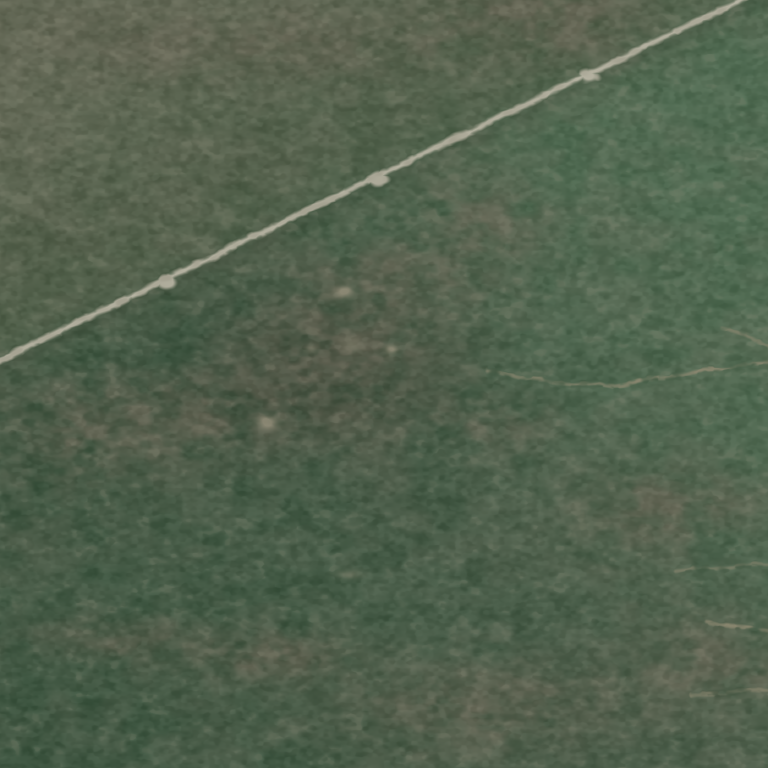
This texture is drawn by a WebGL 1 fragment shader. Its source:

```glsl
precision highp float;
uniform vec2 u_resolution;

vec2 hash2(vec2 p) {
  vec3 q = fract(p.xyx * vec3(0.1031, 0.103, 0.0973));
  q += dot(q, q.yzx + 33.33);
  return fract((q.xx + q.yz) * q.zy);
}

// Cellular noise: random cell values blended by distance to each seed.
float cells(vec2 p) {
  vec2 id = floor(p), f = fract(p);
  float sum = 0.0, weight = 0.0;
  for (int j = -1; j <= 1; j++) {
    for (int i = -1; i <= 1; i++) {
      vec2 o = vec2(float(i), float(j));
      vec2 h = hash2(id + o + 17.0);
      vec2 d = o + 0.15 + 0.7 * h - f;
      float w = exp(-5.0 * dot(d, d));
      sum += w * fract(h.x * 7.3 + h.y * 11.7);
      weight += w;
    }
  }
  return sum / weight;
}

float patchAt(vec2 p, vec2 center, vec2 radius) {
  vec2 d = (p - center) / radius;
  return exp(-dot(d, d));
}

float segmentDist(vec2 p, vec2 a, vec2 b) {
  vec2 ab = b - a;
  return length(p - a - ab * clamp(dot(p - a, ab) / dot(ab, ab), 0.0, 1.0));
}

float crack(vec2 p, vec2 a, vec2 b) {
  return 1.0 - smoothstep(0.0003, 0.0042, segmentDist(p, a, b));
}

void main() {
  vec2 p = gl_FragCoord.xy / u_resolution;
  float px = 1.0 / u_resolution.y;

  float broad = cells(p * vec2(9.0, 12.0)) - 0.5;
  float clump = cells(p * vec2(30.0, 42.0) + 5.0) - 0.5;
  float tuft = cells(p * vec2(72.0, 110.0) + 31.0) - 0.5;
  float blade = cells(p * vec2(140.0, 200.0) + 73.0) - 0.5;

  // Grass tone on each side of the painted stripe
  float above = p.y - 0.531 - 0.4865 * p.x;
  vec3 lower = mix(vec3(0.258, 0.35, 0.268), vec3(0.298, 0.372, 0.295), smoothstep(0.1, 0.9, p.x));
  lower = mix(lower, vec3(0.32, 0.425, 0.328), smoothstep(0.8, 1.7, p.x + p.y));
  vec3 upper = mix(vec3(0.325, 0.383, 0.298), vec3(0.395, 0.417, 0.343), smoothstep(0.02, 0.4, above));
  vec3 color = mix(lower, upper, smoothstep(-0.08, 0.05, above) * (1.0 - 0.25 * p.x));

  // Worn, earthy areas
  float worn = 0.75 * patchAt(p, vec2(0.69, 0.98), vec2(0.13, 0.06));
  worn += 0.5 * patchAt(p, vec2(0.32, 0.94), vec2(0.22, 0.05));
  worn += 0.55 * patchAt(p, vec2(0.62, 0.71), vec2(0.10, 0.08));
  worn += 0.65 * patchAt(p, vec2(0.46, 0.57), vec2(0.13, 0.11));
  worn += 0.55 * patchAt(p, vec2(0.28, 0.47), vec2(0.15, 0.06));
  worn += 0.5 * patchAt(p, vec2(0.10, 0.43), vec2(0.13, 0.08));
  worn += 0.6 * patchAt(p, vec2(0.86, 0.34), vec2(0.11, 0.05));
  worn += 0.45 * patchAt(p, vec2(0.64, 0.45), vec2(0.09, 0.05));
  worn += 0.6 * patchAt(p, vec2(0.36, 0.145), vec2(0.10, 0.03));
  worn += 0.5 * patchAt(p, vec2(0.16, 0.17), vec2(0.11, 0.03));
  worn += 0.55 * patchAt(p, vec2(0.62, 0.08), vec2(0.16, 0.06));
  worn += 0.5 * patchAt(p, vec2(0.93, 0.14), vec2(0.12, 0.06));
  worn *= 0.85 + 0.6 * clump + 0.6 * tuft;
  worn += 0.08 + 0.22 * broad + 0.25 * clump;
  color = mix(color, vec3(0.395, 0.388, 0.325), clamp(worn, 0.0, 0.8));
  color *= 1.0 - 0.08 * patchAt(p, vec2(0.42, 0.51), vec2(0.18, 0.1));

  // Blade grain, with sparse dry flecks at its peaks
  color += 0.03 * clump + 0.066 * tuft * vec3(1.0, 0.9, 0.9) + 0.055 * blade;
  float fleck = smoothstep(0.28, 0.52, tuft + 0.25 * blade);
  color = mix(color, vec3(0.46, 0.47, 0.39), 0.22 * fleck);

  // Pale tufts
  float pale = 1.3 * patchAt(p, vec2(0.349, 0.450), vec2(0.012, 0.008));
  pale += 1.2 * patchAt(p, vec2(0.509, 0.544), vec2(0.008, 0.006));
  pale += patchAt(p, vec2(0.449, 0.620), vec2(0.011, 0.007));
  pale += 0.7 * patchAt(p, vec2(0.405, 0.545), vec2(0.007, 0.005));
  pale += 0.5 * patchAt(p, vec2(0.46, 0.55), vec2(0.014, 0.009));
  pale += 0.5 * patchAt(p, vec2(0.455, 0.252), vec2(0.018, 0.006));
  color = mix(color, vec3(0.58, 0.56, 0.48), clamp(pale * (0.75 + 0.6 * tuft), 0.0, 0.8));

  // Thin dry seams, broken where the grass covers them
  vec2 q = p + vec2(0.0, 0.0012 * sin(p.x * 95.0) + 0.0035 * blade);
  float seam = 0.8 * crack(q, vec2(0.635, 0.517), vec2(0.72, 0.502));
  seam = max(seam, crack(q, vec2(0.72, 0.502), vec2(0.80, 0.498)));
  seam = max(seam, crack(q, vec2(0.80, 0.498), vec2(0.92, 0.518)));
  seam = max(seam, crack(q, vec2(0.92, 0.518), vec2(1.01, 0.530)));
  seam = max(seam, 0.7 * crack(q, vec2(0.94, 0.575), vec2(1.01, 0.546)));
  seam = max(seam, 0.6 * crack(q, vec2(0.88, 0.257), vec2(1.01, 0.267)));
  seam = max(seam, crack(q, vec2(0.92, 0.190), vec2(1.01, 0.177)));
  seam = max(seam, 0.7 * crack(q, vec2(0.90, 0.094), vec2(1.01, 0.103)));
  color = mix(color, vec3(0.53, 0.52, 0.43), seam * clamp(0.65 + 1.2 * tuft + 0.5 * clump, 0.0, 1.0));

  // Painted stripe with evenly spaced knots just below it
  float stripe = abs(above + 0.003 * clump) * 0.899 - 0.0038 + 0.003 * tuft + 0.002 * blade;
  float along = clamp(floor((p.x - 0.218) / 0.274 + 0.5), 0.0, 2.0);
  vec2 knot = vec2(0.218, 0.632) + along * vec2(0.274, 0.1345);
  float blob = (length((p - knot) / vec2(1.5, 0.95)) - 0.0085 + 0.006 * tuft) * 0.9;
  float edge = 0.0014 + px;
  float paint = 1.0 - smoothstep(-edge, edge, min(stripe, blob));
  color *= 1.0 - 0.06 * exp(-pow((above + 0.01) / 0.012, 2.0));
  color = mix(color, vec3(0.70, 0.685, 0.62) + 0.08 * tuft, paint * 0.95);

  gl_FragColor = vec4(color, 1.0);
}
```
